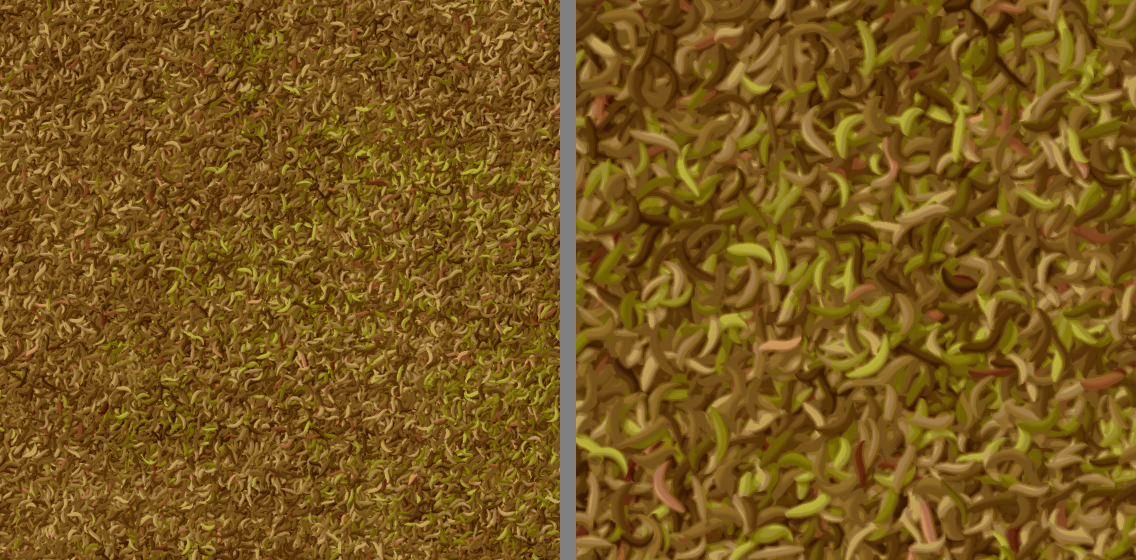
Left: the whole. Right: its middle third, enlarged.
Reproduce this texture procedurally as a WebGL 1 fragment shader.

```glsl
precision highp float;
// Dry, matted grass: layers of short, curved, tapering blades on jittered grids.
// Blades are stacked as a scalar tone with soft shadows, then coloured by a
// straw-to-soil ramp; slow noise gathers the yellow-green blades into patches.
uniform vec2 u_resolution;

#define LAYERS 10
#define CELL 0.022
#define BLADE_LENGTH 0.0175
#define BLADE_WIDTH 0.0040
#define SOFTNESS 0.0016
#define BEND 0.60
#define LEAN 0.95
#define SPREAD 1.75
#define SHADOW 0.30
#define GREEN_AMOUNT 0.42

float hash(vec2 p) {
  return fract(sin(dot(p, vec2(127.1, 311.7))) * 43758.5453);
}

vec2 hash2(vec2 p) {
  return vec2(hash(p), hash(p + vec2(37.3, 91.7)));
}

float noise(vec2 p) {
  vec2 i = floor(p), f = fract(p);
  f = f * f * (3.0 - 2.0 * f);
  return mix(mix(hash(i), hash(i + vec2(1.0, 0.0)), f.x),
             mix(hash(i + vec2(0.0, 1.0)), hash(i + vec2(1.0, 1.0)), f.x), f.y);
}

// Cumulative colour ramp from soil shadow to sunlit straw.
vec3 grassRamp(float tone) {
  vec3 soil  = vec3(0.22, 0.10, 0.00);
  vec3 umber = vec3(0.35, 0.21, 0.03);
  vec3 brown = vec3(0.46, 0.32, 0.10);
  vec3 ochre = vec3(0.56, 0.42, 0.15);
  vec3 tan_  = vec3(0.63, 0.49, 0.29);
  vec3 straw = vec3(0.74, 0.62, 0.32);
  vec3 c = mix(soil, umber, smoothstep(0.04, 0.20, tone));
  c = mix(c, brown, smoothstep(0.24, 0.42, tone));
  c = mix(c, ochre, smoothstep(0.52, 0.68, tone));
  c = mix(c, tan_, smoothstep(0.72, 0.84, tone));
  c = mix(c, straw, smoothstep(0.88, 0.97, tone));
  return c * (1.0 + 0.35 * max(tone - 1.0, 0.0));
}

// Blade space: x runs from -1 to 1 along the blade, y is the distance off its spine.
vec2 bladeSpace(vec2 p, float angle, float len, vec2 bend) {
  float c = cos(angle), s = sin(angle);
  vec2 q = vec2(c * p.x + s * p.y, c * p.y - s * p.x);
  float t = clamp(q.x / len, -1.2, 1.2);
  float spine = len * (bend.x * (t * t - 0.4) + bend.y * t * (t * t - 0.6));
  float slope = 2.0 * bend.x * t + bend.y * (3.0 * t * t - 0.6);
  return vec2(q.x / len, (q.y - spine) / sqrt(1.0 + slope * slope));
}

// Coverage of a tapering blade; blur widens its edge.
float bladeMask(vec2 b, float width, float blur) {
  float taper = sqrt(max(1.0 - b.x * b.x, 0.0));
  float edge = width * taper - abs(b.y);
  return smoothstep(-blur, blur, edge) * smoothstep(0.0, 0.35, taper);
}

void main() {
  vec2 uv = gl_FragCoord.xy / min(u_resolution.x, u_resolution.y);
  float soft = max(SOFTNESS, 0.7 / min(u_resolution.x, u_resolution.y));

  // Dark soil seen through the gaps
  float tone = 0.08 + 0.30 * noise(uv * 110.0);
  float green = 0.0;
  float red = 0.0;

  // Green growth is denser towards the lower right
  float patches = 0.6 * noise(uv * 5.0 + 3.7) + 0.4 * noise(uv * 13.0 + 8.1);
  float growth = smoothstep(0.35, 0.85, patches + 0.18 * (uv.x - uv.y));

  for (int layer = 0; layer < LAYERS; layer++) {
    float k = float(layer);
    vec2 grid = uv / CELL + vec2(0.37, 0.61) * k;
    vec2 home = floor(grid);
    for (int j = -1; j <= 1; j++) {
      for (int i = -1; i <= 1; i++) {
        vec2 cell = home + vec2(float(i), float(j));
        vec2 seed = cell + vec2(17.0, 29.0) * k;
        vec2 shape = hash2(seed + 5.3);
        vec2 turn = hash2(seed + 11.9);
        vec2 tint = hash2(seed + 23.1);
        vec2 p = (grid - cell - hash2(seed)) * CELL;

        float angle = LEAN + (turn.x + turn.y - 1.0) * SPREAD;
        float len = BLADE_LENGTH * mix(0.5, 1.0, shape.x);
        float width = BLADE_WIDTH * mix(0.55, 1.0, shape.y);
        vec2 bend = BEND * (hash2(seed + 41.7) * 2.0 - 1.0) * vec2(1.0, 0.7);

        // Soft shadow to the lower right, then the blade itself
        vec2 under = bladeSpace(p - vec2(0.0018, -0.0022), angle, len, bend);
        tone *= 1.0 - SHADOW * bladeMask(under, width, soft * 1.8);

        vec2 b = bladeSpace(p, angle, len, bend);
        float mask = bladeMask(b, width, soft);
        float side = clamp(b.y / width, -1.0, 1.0);
        float bladeTone = mix(0.14, 1.06, tint.x) + 0.16 * side - 0.08 * b.x * b.x;
        float isGreen = step(1.0 - GREEN_AMOUNT * (0.12 + growth), tint.y);
        tone = mix(tone, bladeTone, mask);
        green = mix(green, isGreen, mask);
        red = mix(red, step(tint.y, 0.06), mask);
      }
    }
  }

  // Broad light variation and tints
  tone += 0.14 * (noise(uv * 9.0 + 20.0) - 0.5);
  vec3 color = grassRamp(tone);
  color += green * vec3(-0.03, 0.055, -0.11) * smoothstep(0.1, 0.6, tone);
  color += red * vec3(0.05, -0.05, 0.02);
  gl_FragColor = vec4(clamp(color, 0.0, 1.0), 1.0);
}
```
